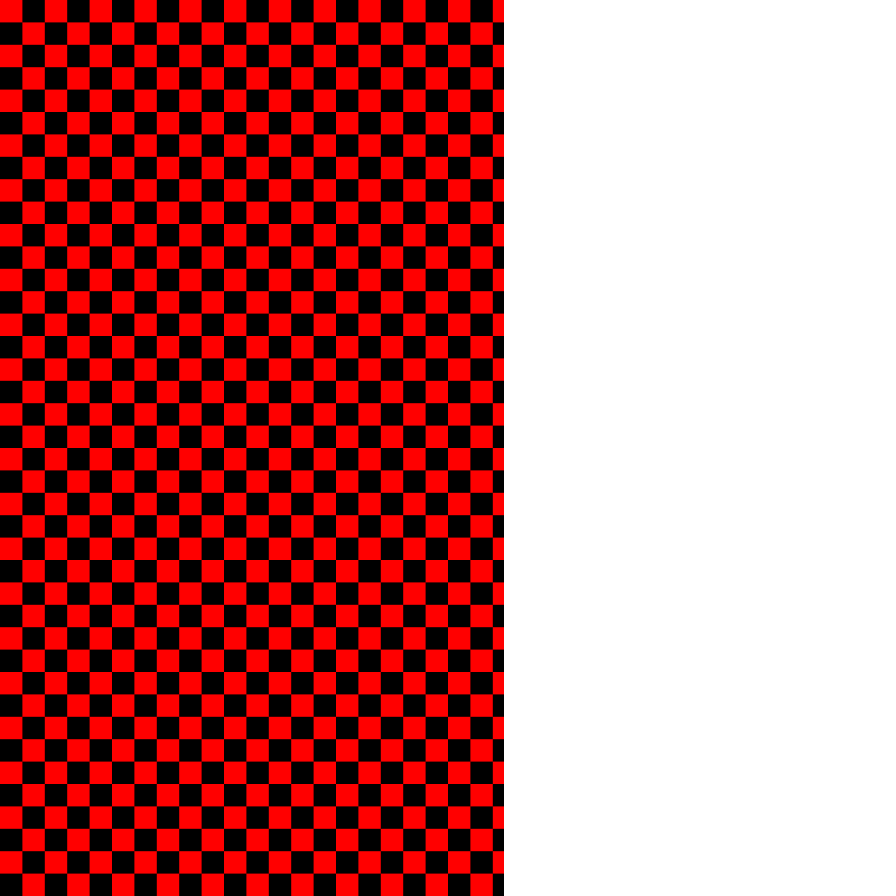
A WebGL 1 fragment shader for this pattern:

```glsl
precision highp float;

uniform vec2 u_resolution;

const float CELLS = 40.0;         // checker cells across the canvas
const float PANEL_EDGE = 0.5625;  // where the white panel begins
const vec3 RED = vec3(1.0, 0.0, 0.0);
const vec3 BLACK = vec3(0.0);
const vec3 WHITE = vec3(1.0);

// Square wave per axis: +1 in even cells, -1 in odd, edges one pixel wide
vec2 squareWave(vec2 cell, vec2 pixel) {
  vec2 edgeDistance = abs(mod(cell - 0.5, 2.0) - 1.0) - 0.5;
  return clamp(2.0 * edgeDistance / pixel, -1.0, 1.0);
}

void main() {
  vec2 uv = gl_FragCoord.xy / u_resolution;
  vec2 pixel = 1.0 / u_resolution;

  // Checkerboard, black at the lower left
  vec2 wave = squareWave(uv * CELLS, pixel * CELLS);
  float redCover = 0.5 - 0.5 * wave.x * wave.y;
  vec3 color = mix(BLACK, RED, redCover);

  // White panel on the right
  float panelCover = clamp((uv.x - PANEL_EDGE) / pixel.x + 0.5, 0.0, 1.0);
  color = mix(color, WHITE, panelCover);

  gl_FragColor = vec4(color, 1.0);
}
```
